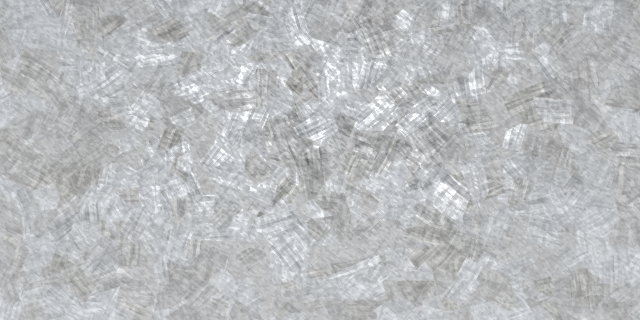
Give the GLSL for this texture, as a WebGL 2 fragment shader.

```glsl
#version 300 es
precision highp float;
// Overlapping pearly shell shards with fibrous streaks and a soft central sheen.

#define BASE 0.719         // mean brightness
#define SHARD_TONE 0.19    // brightness spread between shards
#define STREAK 0.27        // strength of the fibres
#define SCRATCH 0.05       // strength of thin dark scratches
#define FROST 0.11         // strength of the fine grain
#define OPACITY 0.72       // coverage of each shard
#define SOFTNESS 0.003     // edge width, in canvas heights
#define SHEEN_CENTRE vec2(1.0, 0.62)
#define COOL vec3(-0.012, 0.001, 0.016)
#define WARM vec3(0.005, 0.003, -0.012)

uniform vec2 u_resolution;
out vec4 fragColor;

float hash(vec2 p) {
  vec3 q = fract(p.xyx * 0.1031);
  q += dot(q, q.yzx + 33.33);
  return fract((q.x + q.y) * q.z);
}

vec2 hash2(vec2 p) {
  return vec2(hash(p), hash(p + 57.3));
}

mat2 rotation(float angle) {
  float c = cos(angle), s = sin(angle);
  return mat2(c, s, -s, c);
}

// Smooth cellular noise: random cell shades blended by distance.
float cellular(vec2 p) {
  vec2 base = floor(p);
  float sum = 0.0, total = 0.0001;
  for (int j = -1; j <= 1; j++) {
    for (int i = -1; i <= 1; i++) {
      vec2 id = base + vec2(i, j);
      vec2 v = p - id - hash2(id);
      float weight = exp(-10.0 * dot(v, v));
      sum += weight * hash(id + 19.7);
      total += weight;
    }
  }
  return sum / total;
}

// Thin broken lines along the contours of stretched noise.
float scratches(vec2 p, float angle) {
  vec2 q = rotation(angle) * p;
  q.y += 0.02 * sin(q.x * 9.0 + 2.0 * sin(q.y * 5.0));
  float line = 1.0 - smoothstep(0.0, 0.1, abs(cellular(q * vec2(6.0, 36.0)) - 0.5));
  return line * smoothstep(0.35, 0.65, cellular(q * 7.0 + 31.0));
}

// Lays one sheet of clipped, skewed shards; surface holds tone and warmth.
void layShards(vec2 p, float scale, float seed, float cover, inout vec2 surface) {
  vec2 g = p * scale, base = floor(g);
  for (int j = -1; j <= 1; j++) {
    for (int i = -1; i <= 1; i++) {
      vec2 id = base + vec2(i, j), key = id + seed;
      if (hash(key + 3.1) > cover) continue;
      vec2 shape = hash2(key + 11.7), look = hash2(key + 23.9);
      vec2 q = rotation(6.2832 * hash(key + 41.3)) * (g - id - hash2(key));

      // Outline: a leaning rectangle with one corner cut away
      vec2 extent = mix(vec2(0.38, 0.3), vec2(0.7, 0.5), shape);
      vec2 side = abs(vec2(q.x + 0.6 * (shape.y - 0.5) * q.y, q.y)) - extent;
      float cut = dot(q, vec2(0.74, 0.67)) - 0.6 * extent.x;
      float d = max(max(side.x, side.y), cut) / scale;
      float mask = 1.0 - smoothstep(-SOFTNESS, SOFTNESS, d);
      if (mask <= 0.0) continue;

      // Fine and broad fibres along the shard, crossed by fainter ones
      vec2 f = q / scale;
      f.y += 0.003 * sin(f.x * 25.0 + 6.0 * look.x);
      float fine = cellular(f * vec2(17.0, 135.0) + 40.0 * look) - 0.5;
      float broad = cellular(f * vec2(8.0, 55.0) + 80.0 * look) - 0.5;
      float across = cellular(f.yx * vec2(22.0, 95.0) + 60.0 * shape) - 0.5;
      float shade = (look.x - 0.5) * SHARD_TONE;
      float fibre = 0.65 * fine + 0.45 * broad + 0.45 * across;
      float tone = shade + STREAK * (0.4 + 0.9 * look.y) * fibre;
      tone += 0.06 * (look.y - 0.4) * exp(-abs(d) / 0.004);
      float warmth = (1.0 - smoothstep(-0.09, 0.04, shade)) * (0.4 + 0.6 * look.y);
      surface = mix(surface, vec2(tone, warmth), mask * OPACITY);
    }
  }
}

void main() {
  vec2 p = gl_FragCoord.xy / u_resolution.y;
  vec2 surface = vec2(0.0, 0.3);
  layShards(p, 5.0, 7.3, 1.0, surface);
  layShards(p + 0.37, 6.5, 71.6, 0.9, surface);
  layShards(p + 0.81, 9.0, 133.2, 0.65, surface);
  layShards(p + 1.43, 14.0, 211.4, 0.3, surface);

  // Fine frosting and scratches over all shards
  float tone = surface.x;
  tone += FROST * (cellular(rotation(0.6) * p * vec2(90.0, 150.0)) - 0.5);
  tone -= SCRATCH * (scratches(p, 0.9) + scratches(p + 3.0, -0.7) - 0.25);

  // Contrast and glints gather around the sheen
  vec2 away = (p - SHEEN_CENTRE) * vec2(1.6, 2.6);
  float sheen = exp(-dot(away, away));
  float light = BASE + 0.045 * (0.5 - p.y) + 0.02 * sheen;
  light += tone * mix(0.75, 1.25, sheen);
  light += 0.18 * sheen * smoothstep(0.06, 0.2, tone);

  vec3 color = vec3(light) + mix(COOL, WARM, surface.y);
  fragColor = vec4(clamp(color, 0.0, 1.0), 1.0);
}
```
